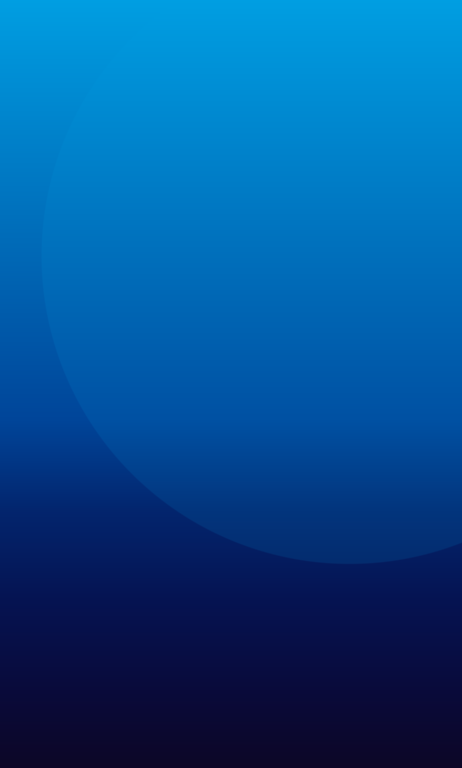
This background is drawn by a WebGL 1 fragment shader. Its source:

```glsl
precision highp float;
// Draws a vertical cyan-to-midnight gradient with a large translucent disc.

uniform vec2 u_resolution;

// Blend towards a colour as height rises from low to high.
vec3 rise(vec3 below, vec3 above, float low, float high, float height) {
  return mix(below, above, clamp((height - low) / (high - low), 0.0, 1.0));
}

vec3 skyGradient(float height) {
  vec3 color = vec3(0.050, 0.025, 0.150);
  color = rise(color, vec3(0.035, 0.040, 0.230), 0.000, 0.102, height);
  color = rise(color, vec3(0.020, 0.075, 0.320), 0.102, 0.219, height);
  color = rise(color, vec3(0.010, 0.145, 0.430), 0.219, 0.336, height);
  color = rise(color, vec3(0.000, 0.270, 0.600), 0.336, 0.453, height);
  return rise(color, vec3(0.000, 0.620, 0.885), 0.453, 1.000, height);
}

void main() {
  // Canvas height is one unit.
  vec2 point = gl_FragCoord.xy / u_resolution.y;
  float aspect = u_resolution.x / u_resolution.y;
  float pixel = 1.0 / u_resolution.y;

  vec3 color = skyGradient(point.y);

  // The disc tint equals the top colour, so its rim fades out upwards.
  float discDistance = length(point - vec2(0.7565 * aspect, 0.6667)) - 0.401;
  float disc = 1.0 - smoothstep(-pixel, pixel, discDistance);
  color = mix(color, vec3(0.0, 0.62, 0.885), 0.13 * disc);

  gl_FragColor = vec4(color, 1.0);
}
```
